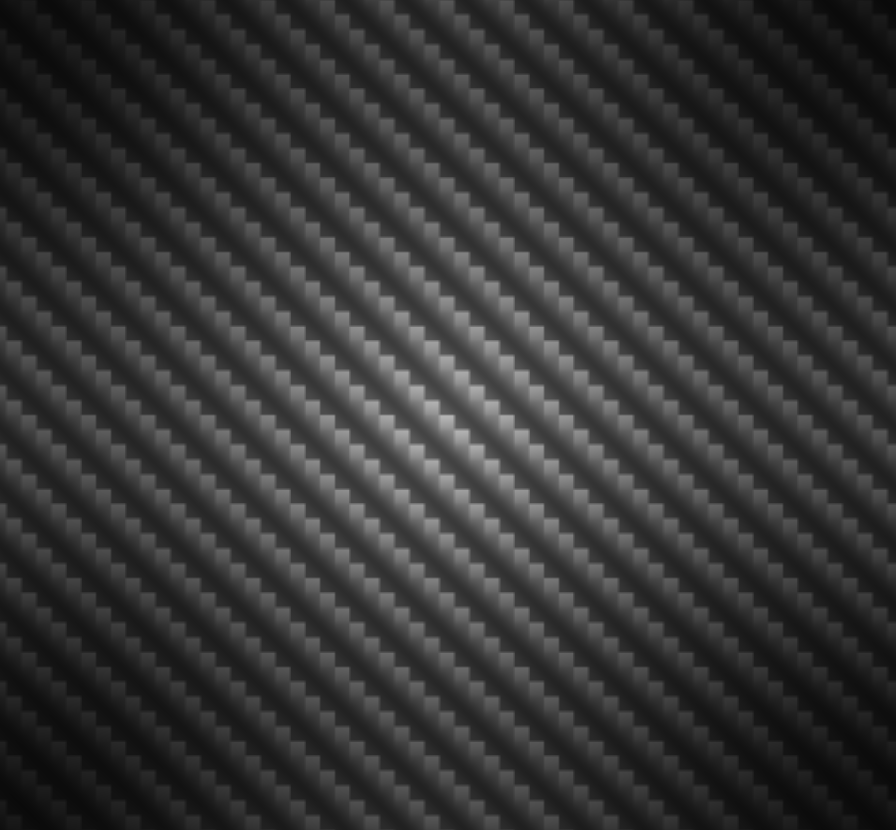
A WebGL 2 fragment shader for this texture:

```glsl
#version 300 es
precision highp float;
// Carbon fibre twill: stepped diagonal bands under a soft central light.

#define CELLS vec2(60.0, 56.0)   // threads across and down, multiples of TWILL
#define TWILL 4.0                // cells in one weave repeat
#define COLUMN_SHIFT 0.43        // sideways offset of the threads, in cells
#define BAND_DEPTH 0.64          // how far a thread darkens as it dips under
#define BAND_RISE 0.15           // glow returning before the next thread
#define CELL_STEP 0.03           // crease between first and second cell
#define EDGE_SOFTNESS 0.24       // width of the thread edges, in cells
#define LIGHT_PEAK 0.77
#define LIGHT_FALLOFF 0.42
#define CORNER_SHADE 0.07
#define SAMPLES 4                // supersampling per axis

uniform vec2 u_resolution;
out vec4 fragColor;

const float PI = 3.14159265;

// Brightness of the weave; uv runs 0..1 with y pointing up.
float weave(vec2 uv) {
    float x = uv.x * CELLS.x - COLUMN_SHIFT;
    float row = (1.0 - uv.y) * CELLS.y;
    float column = floor(x);

    // Distance below the top edge of the thread, in cells
    float below = mod(row - column + 1.0, TWILL);

    // The lower part blends into a smooth diagonal shadow
    float diagonal = below + 0.5 - fract(x);
    float t = mix(below, diagonal, smoothstep(0.6, 2.0, below));

    float shade = 1.0 - BAND_DEPTH * smoothstep(-0.4, 3.0, t);
    shade += BAND_RISE * smoothstep(2.6, 4.2, t);
    shade -= CELL_STEP * step(1.0, below) * (1.0 - smoothstep(1.0, 2.4, below));
    return shade;
}

// Central glow, periodic and flat at the borders so that it wraps.
float light(vec2 uv) {
    vec2 s = sin(PI * (uv - 0.5));
    vec2 s2 = s * s;
    float radius = sqrt(s2.x + s2.y + 0.006);
    return LIGHT_PEAK - LIGHT_FALLOFF * radius - CORNER_SHADE * s2.x * s2.y;
}

void main() {
    vec2 uv = gl_FragCoord.xy / u_resolution;

    // Average the weave over a small part of a cell, at least one pixel
    vec2 spread = max(EDGE_SOFTNESS / CELLS, 1.0 / u_resolution);
    float sum = 0.0;
    for (int j = 0; j < SAMPLES; j++) {
        for (int i = 0; i < SAMPLES; i++) {
            vec2 offset = (vec2(i, j) + 0.5) / float(SAMPLES) - 0.5;
            sum += weave(uv + offset * spread);
        }
    }
    float fibre = sum / float(SAMPLES * SAMPLES);
    fragColor = vec4(vec3(fibre * light(uv)), 1.0);
}
```
